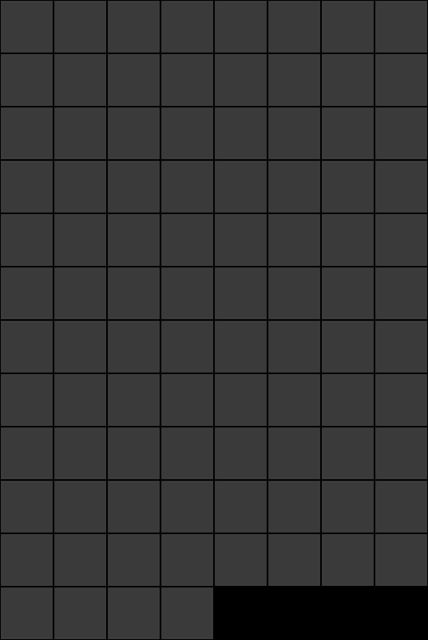
A WebGL 1 fragment shader for this pattern:

```glsl
precision highp float;
// A sheet of plain grey square tiles parted by thin black grooves; the last
// row is only part filled. Each tile is a box in a repeated unit cell, with
// edges smoothed by exact pixel coverage and a faint lighter rim.

uniform vec2 u_resolution;

const vec2 GRID = vec2(8.0, 12.0);       // tiles across and down
const float LAST_ROW_TILES = 4.0;        // tiles present in the bottom row
const float GROOVE_HALF = 1.0 / 64.0;    // half groove width, in cells
const float RIM_WIDTH = 1.0 / 40.0;      // width of the rim, in cells
const float RIM_GAIN = 0.012;            // brightness added on the rim
const vec3 TILE_COLOR = vec3(0.228);
const vec3 GROOVE_COLOR = vec3(0.0);

// Share of a pixel inside a centred box, given its inset from the cell edge
float boxCoverage(vec2 local, float inset, vec2 pixel) {
  vec2 edgeDistance = 0.5 - inset - abs(local - 0.5);
  vec2 cover = clamp(edgeDistance / pixel + 0.5, 0.0, 1.0);
  return cover.x * cover.y;
}

// 1 where the cell holds a tile, 0 in the empty end of the bottom row
float tilePresent(vec2 cell) {
  float bottomRow = 1.0 - step(0.5, cell.y);
  float pastEnd = step(LAST_ROW_TILES - 0.5, cell.x);
  return 1.0 - bottomRow * pastEnd;
}

void main() {
  vec2 position = gl_FragCoord.xy / u_resolution * GRID;
  vec2 pixel = GRID / u_resolution;
  vec2 cell = floor(position);
  vec2 local = fract(position);

  // Tile body and the flat area within its rim
  float tile = boxCoverage(local, GROOVE_HALF, pixel);
  float inner = boxCoverage(local, GROOVE_HALF + RIM_WIDTH, pixel);

  vec3 surface = TILE_COLOR + RIM_GAIN * (1.0 - inner);
  vec3 color = mix(GROOVE_COLOR, surface, tile * tilePresent(cell));
  gl_FragColor = vec4(color, 1.0);
}
```
